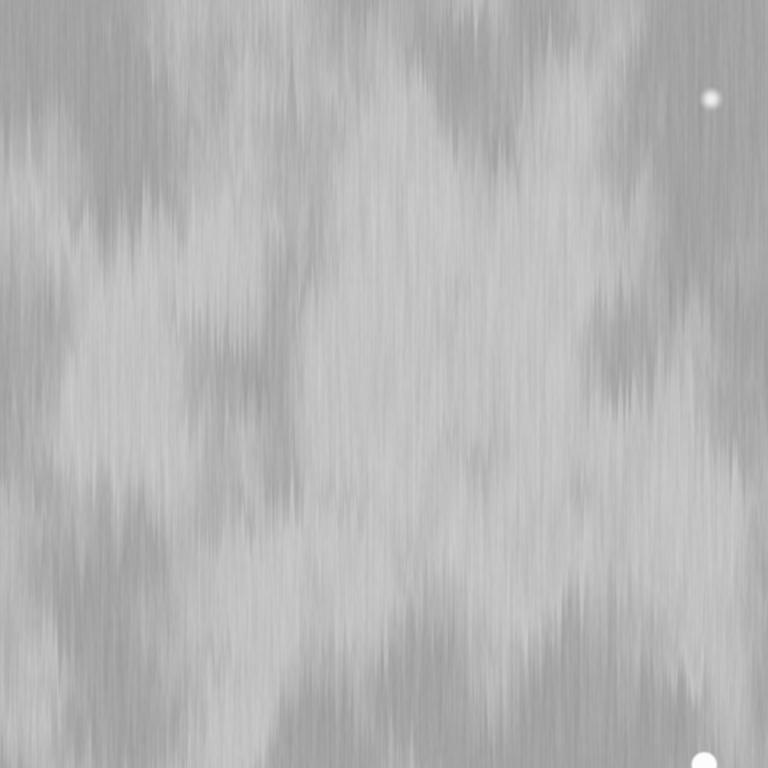
A WebGL 2 fragment shader for this texture:

```glsl
#version 300 es
precision highp float;

uniform vec2 u_resolution;
out vec4 fragColor;

vec2 gradientAt(vec2 cell) {
    uvec2 q = uvec2(ivec2(cell) + 4096) * uvec2(1597u, 3571u);
    uint h = (q.x ^ q.y) * 747796u + 28913u;
    h = (h ^ (h >> 15)) * 277803u;
    h ^= h >> 13;
    float angle = float(h & 65535u) / 65536.0 * 6.2832;
    return vec2(cos(angle), sin(angle));
}

float gradientNoise(vec2 p) {
    vec2 cell = floor(p);
    vec2 f = p - cell;
    vec2 w = f * f * f * (f * (f * 6.0 - 15.0) + 10.0);
    vec2 e = vec2(0.0, 1.0);
    float a = dot(gradientAt(cell), f);
    float b = dot(gradientAt(cell + e.yx), f - e.yx);
    float c = dot(gradientAt(cell + e.xy), f - e.xy);
    float d = dot(gradientAt(cell + e.yy), f - e.yy);
    return mix(mix(a, b, w.x), mix(c, d, w.x), w.y);
}

float cloudNoise(vec2 p) {
    float sum = 0.0;
    float amplitude = 1.0;
    for (int octave = 0; octave < 4; octave++) {
        sum += amplitude * gradientNoise(p);
        p = p * 2.03 + vec2(17.3, 9.1);
        amplitude *= 0.5;
    }
    return sum;
}

float spot(vec2 uv, vec2 center, float inner, float outer) {
    return 1.0 - smoothstep(inner, outer, length(uv - center));
}

void main() {
    vec2 uv = gl_FragCoord.xy / u_resolution;

    // Columns slide up and down, which frays the cloud borders
    float slide = 0.07 * gradientNoise(vec2(uv.x * 83.0, uv.y * 2.0 + 5.0))
                + 0.06 * gradientNoise(vec2(uv.x * 217.0, uv.y * 3.0 + 31.0));
    vec2 brushed = vec2(uv.x, uv.y + slide);

    // Tall soft clouds, lighter toward the middle
    float light = 0.44 - length(uv - vec2(0.48, 0.47))
                + 0.95 * cloudNoise(brushed * vec2(5.2, 3.3) + vec2(3.7, 12.4));
    float tone = mix(0.64, 0.765, smoothstep(-0.42, 0.42, light));

    // Fine vertical brush lines and faint grain
    tone += 0.034 * gradientNoise(vec2(uv.x * 229.0, uv.y * 9.0));
    tone += 0.026 * gradientNoise(vec2(uv.x * 131.0 + 40.0, uv.y * 5.0));
    tone += 0.016 * gradientNoise(uv * vec2(241.0, 67.0) + 90.0);

    // One blurred and one crisp white spot
    tone = mix(tone, 0.93, spot(uv, vec2(0.926, 0.871), 0.002, 0.018));
    tone = mix(tone, 0.99, spot(uv, vec2(0.917, 0.004), 0.014, 0.019));

    fragColor = vec4(vec3(tone), 1.0);
}
```
